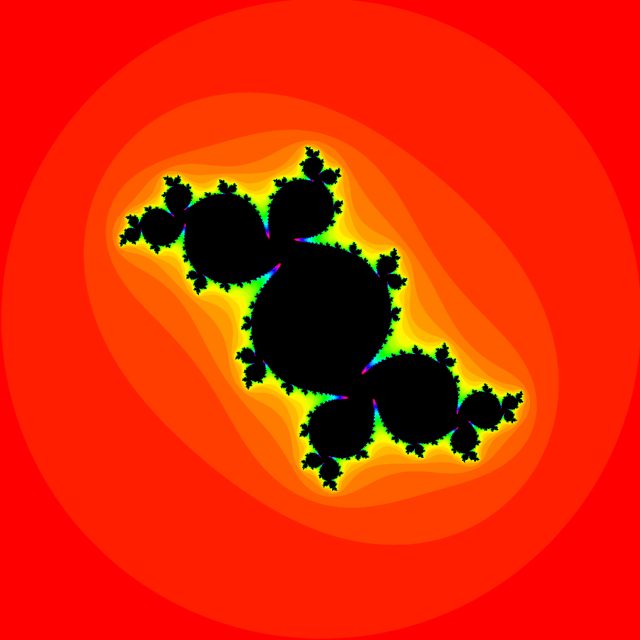
A three.js fragment shader for this background:

```glsl
// Filled Julia set of z^2 + c, a fat three-lobed rabbit, black on banded hues.
// Each point is iterated until it leaves a circle; the step count sets the hue.
// A small grid of samples per point smooths the band edges and the fine rim.

#define JULIA_C vec2(-0.11031, 0.67037)
#define CENTER vec2(0.502, 0.502)
#define SPAN 4.0
#define ESCAPE_RADIUS 2.0
#define MAX_STEPS 50
#define SAMPLES 3
#define FOOTPRINT 0.002

varying vec2 vUv;

// Fully saturated colour wheel, hue from 0 to 1
vec3 hueColor(float hue) {
  vec3 wheel = abs(mod(hue * 6.0 + vec3(0.0, 4.0, 2.0), 6.0) - 3.0) - 1.0;
  return clamp(wheel, 0.0, 1.0);
}

vec2 complexSquare(vec2 z) {
  return vec2(z.x * z.x - z.y * z.y, 2.0 * z.x * z.y);
}

// Number of steps before the orbit escapes, MAX_STEPS if it never does
float escapeSteps(vec2 z) {
  float steps = 0.0;
  for (int i = 0; i < MAX_STEPS; i++) {
    if (dot(z, z) > ESCAPE_RADIUS * ESCAPE_RADIUS) break;
    z = complexSquare(z) + JULIA_C;
    steps += 1.0;
  }
  return steps;
}

vec3 juliaColor(vec2 uv) {
  float steps = escapeSteps((uv - CENTER) * SPAN);
  float limit = float(MAX_STEPS);
  return steps < limit - 0.5 ? hueColor(steps / limit) : vec3(0.0);
}

void main() {
  // Average a grid of samples around the point
  vec3 total = vec3(0.0);
  float count = float(SAMPLES);
  for (int j = 0; j < SAMPLES; j++) {
    for (int i = 0; i < SAMPLES; i++) {
      vec2 offset = (vec2(float(i), float(j)) + 0.5) / count - 0.5;
      total += juliaColor(vUv + offset * FOOTPRINT);
    }
  }
  gl_FragColor = vec4(total / (count * count), 1.0);
}
```
